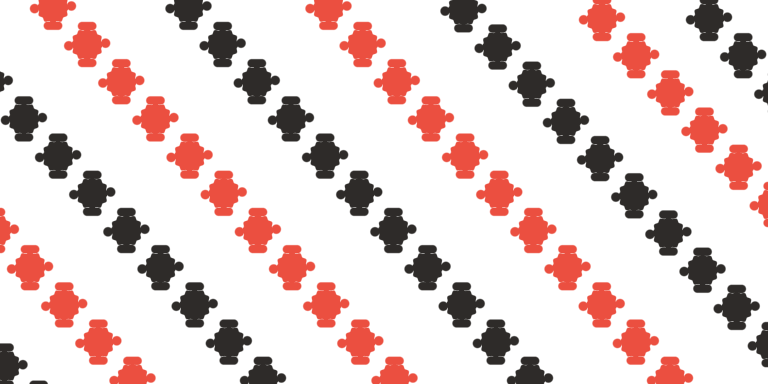
Give the GLSL for this pattern, as a Shadertoy shader.

```glsl
// Slanted rows of knobbed, scalloped beads in alternating black and red on white.
// Each row repeats one distance-function bead along a shared diagonal step;
// the rows themselves start at slightly uneven intervals.

const float CANVAS_HEIGHT = 384.0;           // layout units from top to bottom
const vec2  BEAD_STEP = vec2(34.15, 37.2);   // from one bead to the next, y down
const float EDGE_SOFTNESS = 0.9;

const float BODY_RADIUS = 15.5;
const float SCALLOP_DEPTH = 0.9;
const float SCALLOP_COUNT = 12.0;
const vec2  KNOB_CENTRE = vec2(18.4, -1.3);  // mirrored through the bead centre
const float KNOB_RADIUS = 4.7;
const float CAP_OFFSET = 18.4;
const float CAP_HALF_LENGTH = 5.1;
const float CAP_RADIUS = 4.2;

const vec3 PAPER = vec3(1.0);
const vec3 RED   = vec3(0.92, 0.31, 0.25);
const vec3 BLACK = vec3(0.18, 0.17, 0.16);

// First bead of every row, left to right; even rows are black.
const int ROW_COUNT = 9;
const vec2 ROW_START[ROW_COUNT] = vec2[ROW_COUNT](
    vec2(-337.0, -6.0), vec2(-209.0, 7.3), vec2(-78.5, 7.3),
    vec2(53.0, 7.3), vec2(188.5, 7.3), vec2(328.5, 7.3),
    vec2(463.5, 9.8), vec2(602.0, 18.5), vec2(709.0, 18.5));

float scallopedDisc(vec2 p) {
    float angle = atan(p.y, p.x + 1e-5);
    return length(p) - BODY_RADIUS - SCALLOP_DEPTH * cos(SCALLOP_COUNT * angle);
}

// Body with a round knob at each side and a wide cap above and below.
float beadDistance(vec2 p) {
    float knobs = min(length(p - KNOB_CENTRE), length(p + KNOB_CENTRE)) - KNOB_RADIUS;
    vec2 q = vec2(max(abs(p.x) - CAP_HALF_LENGTH, 0.0), abs(p.y) - CAP_OFFSET);
    float caps = length(q) - CAP_RADIUS;
    return min(scallopedDisc(p), min(knobs, caps));
}

// Distance to the nearest bead of a row that begins at start.
float rowDistance(vec2 p, vec2 start) {
    vec2 q = p - start;
    float index = floor(dot(q, BEAD_STEP) / dot(BEAD_STEP, BEAD_STEP) + 0.5);
    return beadDistance(q - max(index, 0.0) * BEAD_STEP);
}

void mainImage(out vec4 fragColor, in vec2 fragCoord) {
    float pixel = CANVAS_HEIGHT / iResolution.y;
    vec2 p = fragCoord * pixel;
    p.y = CANVAS_HEIGHT - p.y;

    float edge = max(EDGE_SOFTNESS, 0.7 * pixel);
    vec3 colour = PAPER;
    for (int row = 0; row < ROW_COUNT; row++) {
        vec3 ink = row % 2 == 0 ? BLACK : RED;
        float d = rowDistance(p, ROW_START[row]);
        colour = mix(colour, ink, 1.0 - smoothstep(-edge, edge, d));
    }
    fragColor = vec4(colour, 1.0);
}
```
